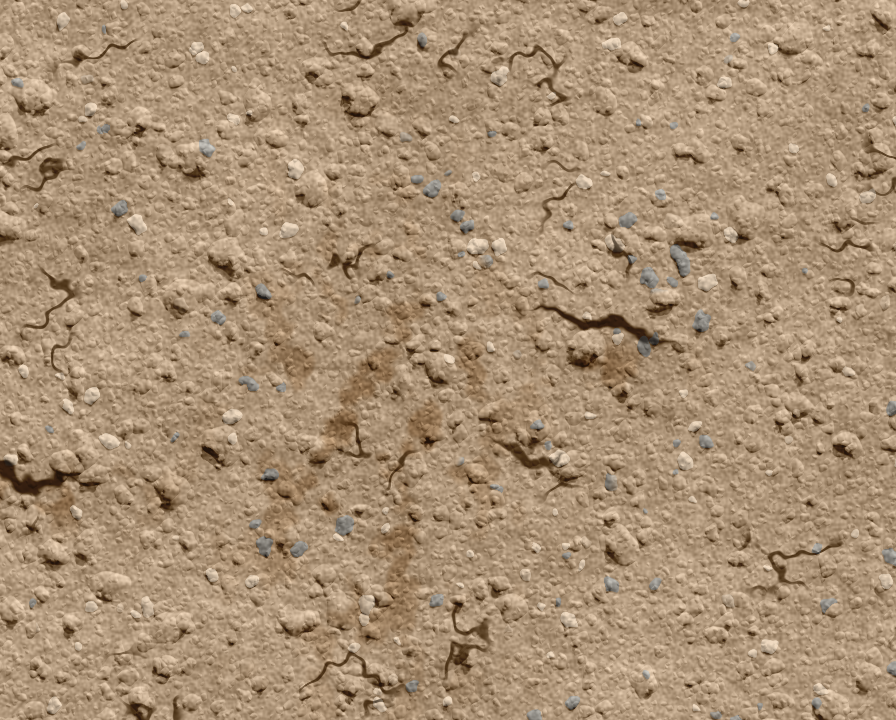
Write a WebGL 2 fragment shader that draws this texture.

```glsl
#version 300 es
precision highp float;

uniform vec2 u_resolution;
out vec4 fragColor;

vec3 hash3(vec2 p) {
    vec3 q = fract(p.xyx * vec3(0.1031, 0.1030, 0.0973));
    q += dot(q, q.yxz + 33.33);
    return fract((q.xxy + q.yzz) * q.zyx);
}

float cornerSlope(vec2 cell, vec2 offset) {
    float angle = 6.2832 * hash3(cell + 71.0).x;
    return dot(vec2(cos(angle), sin(angle)), offset);
}

float gradientNoise(vec2 p) {
    vec2 i = floor(p), f = p - i;
    vec2 u = f * f * f * (f * (f * 6.0 - 15.0) + 10.0);
    vec2 e = vec2(1.0, 0.0);
    return mix(mix(cornerSlope(i, f), cornerSlope(i + e, f - e), u.x),
               mix(cornerSlope(i + e.yx, f - e.yx), cornerSlope(i + 1.0, f - 1.0), u.x), u.y);
}

// Rounded lumps, one per cell at most: x is height, y is a random id
vec2 clods(vec2 p, float scale, float density) {
    p *= scale;
    p += 0.22 * vec2(gradientNoise(p * 1.9), gradientNoise(p * 1.9 + 37.0));
    vec2 cell = floor(p), best = vec2(0.0, 0.5);
    for (int y = -1; y <= 1; y++)
    for (int x = -1; x <= 1; x++) {
        vec2 g = cell + vec2(x, y);
        vec3 place = hash3(g + scale), kind = hash3(g + scale + 213.0);
        if (kind.x > density) continue;
        float radius = mix(0.24, 0.62, place.z * place.z);
        float angle = 3.1416 * kind.y;
        vec2 d = mat2(cos(angle), sin(angle), -sin(angle), cos(angle)) * (p - g - place.xy);
        d *= vec2(1.0, 1.35) / radius;
        float dome = 0.62 * radius * (1.0 - dot(d, d));
        if (dome > best.x) best = vec2(dome, kind.z);
    }
    return vec2(best.x / scale, best.y);
}

// Height of the ground in canvas heights
float relief(vec2 p) {
    float h = 0.012 * gradientNoise(p * 9.0) + 0.006 * gradientNoise(p * 24.0);
    h += 0.003 * gradientNoise(p * 67.0) + 0.0017 * gradientNoise(p * 145.0);
    h += clods(p, 19.0, 0.3).x + clods(p, 39.0, 0.55).x;
    return h + 0.9 * clods(p, 82.0, 0.8).x;
}

// Ragged dark opening, widest in the middle
float crevice(vec2 p, vec2 centre, float halfLength) {
    vec2 d = p - centre;
    d.y += 0.25 * d.x + 0.03 * gradientNoise(p * 15.0) + 0.012 * gradientNoise(p * 55.0);
    float width = 0.009 * (1.0 - pow(d.x / halfLength, 2.0));
    return smoothstep(0.004, -0.004, abs(d.y) - width);
}

float blob(vec2 p, vec2 centre, vec2 size) {
    vec2 d = (p - centre) / size;
    return exp(-dot(d, d));
}

void main() {
    vec2 p = gl_FragCoord.xy / u_resolution.y;
    vec2 sun = vec2(0.34, 0.94);

    // Sunlit slopes
    float h = relief(p);
    float slope = (relief(p + sun * 0.0022) - h) / 0.0022;
    float lit = -slope;
    lit = lit > 0.0 ? lit / (1.0 + 0.45 * lit) : lit / (1.0 - 0.25 * lit);

    // Cast shadows
    float block = 0.0;
    for (int i = 1; i <= 3; i++) {
        float reach = 0.0055 * float(i);
        block = max(block, relief(p + sun * reach) - h - 0.62 * reach);
    }
    float shadow = smoothstep(0.0, 0.005, block);

    // Soil tone with broad patches and fine grit
    float tone = 0.69 + 0.17 * lit - 0.24 * shadow;
    tone += 0.06 * gradientNoise(p * 4.0) + 0.09 * gradientNoise(p * 48.0);
    tone += 0.13 * gradientNoise(p * 185.0);

    // Damp soil
    float dampArea = blob(p, vec2(0.52, 0.38), vec2(0.17, 0.3))
                   + blob(p, vec2(0.8, 0.49), vec2(0.12, 0.035))
                   + blob(p, vec2(0.08, 0.31), vec2(0.12, 0.04));
    float blotch = gradientNoise(p * vec2(17.0, 11.0)) + 0.4 * gradientNoise(p * 45.0);
    float damp = min(dampArea, 1.0) * smoothstep(0.02, 0.32, blotch);
    tone -= 0.15 * damp + 0.03 * min(dampArea, 1.0);

    // Pale and grey stones
    float gravel = blob(p, vec2(0.86, 0.66), vec2(0.22, 0.1))
                 + blob(p, vec2(0.72, 0.34), vec2(0.08, 0.07));
    vec2 stone = clods(p, 39.0, 0.55);
    float cover = smoothstep(0.0, 0.0016, stone.x);
    float pale = cover * smoothstep(0.9, 0.93, stone.y);
    float grey = cover * (1.0 - smoothstep(0.0, 0.02, stone.y - 0.05 - 0.2 * gravel));
    tone += 0.1 * pale - 0.09 * grey;

    // Cracks and crevices
    float seam = abs(gradientNoise(p * vec2(8.0, 13.0)) + 0.25 * gradientNoise(p * 42.0));
    float crack = smoothstep(0.055, 0.015, seam) * smoothstep(0.2, 0.38, gradientNoise(p * 7.0 + 40.0));
    crack = max(0.75 * crack, crevice(p, vec2(0.84, 0.55), 0.1));
    crack = max(crack, 0.8 * crevice(p, vec2(0.73, 0.37), 0.05));
    crack = max(crack, crevice(p, vec2(0.03, 0.34), 0.08));
    tone = mix(tone, 0.2 + 0.06 * lit, crack);

    // Tone to earth colours
    tone = clamp(tone, 0.13, 0.94);
    vec3 colour = max(vec3(tone, tone - 0.098, tone - 0.208), tone * vec3(1.0, 0.58, 0.3));
    colour = mix(colour, colour * vec3(1.02, 0.96, 0.88), damp);
    colour = mix(colour, tone * vec3(0.89, 0.9, 0.89), 0.8 * grey);
    colour = mix(colour, tone * vec3(1.0, 0.92, 0.82), 0.6 * pale);
    fragColor = vec4(colour, 1.0);
}
```
